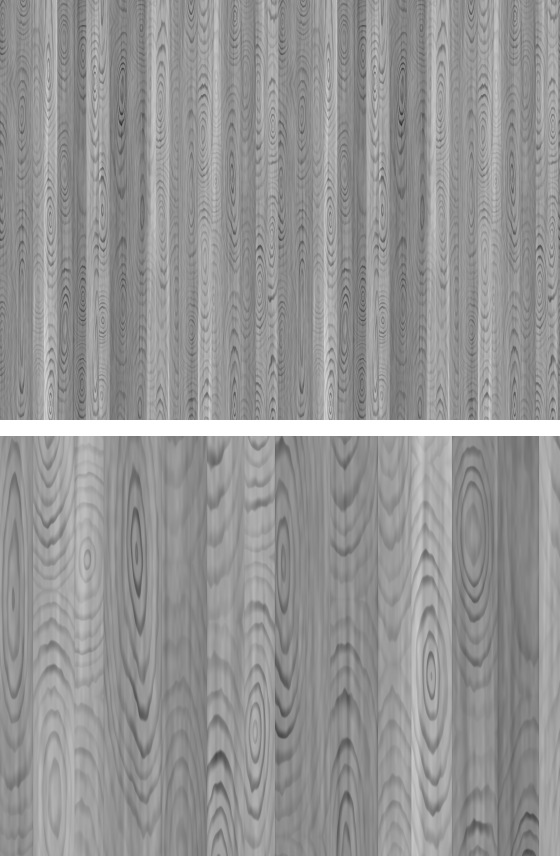
Top, the full canvas; bottom, a detail of the centre.
This texture is drawn by a Shadertoy shader. Its source:

```glsl
const float REPEATS_ACROSS = 2.0;   // repeats of the board sequence
const float BOARDS = 20.0;          // boards in one repeat, a multiple of four
const float EDGE_JITTER = 0.6;      // variation of board widths
const float DARK_EXTRA = 0.3;       // added width of the dark pairs
const float PAIR_CONTRAST = 0.6;    // dark and light pairs against random tone
const float RING_SPACING = 0.0042;  // distance between growth rings
const float RING_SLOPE = 0.18;      // tilt of the rings, sets arch length
const float RING_PERIOD = 0.8;      // height of one swing of the heart
const float RING_DARKNESS = 0.2;
const float HEART_WIDTH = 0.0095;   // half width of the arched figure
const float PLAIN_SHARE = 0.35;     // share of boards with faint figure
const float FIBRE_CONTRAST = 0.08;
const float PORE_CONTRAST = 0.045;
const float BAND_CONTRAST = 0.08;
const float VEIN_DARKNESS = 0.06;
const float STREAK_LIGHT = 0.13;
const float JOINT_WIDTH = 0.001;
const float JOINT_DARKNESS = 0.03;
const vec3 DARK_WOOD = vec3(0.525);
const vec3 LIGHT_WOOD = vec3(0.67);
const int SAMPLES = 3;              // antialiasing samples per axis

float hash(vec2 p) {
    return fract(sin(dot(p, vec2(12.9898, 78.233))) * 43758.5453);
}

float noise(vec2 p) {
    vec2 i = floor(p), f = fract(p);
    f = f * f * (3.0 - 2.0 * f);
    return mix(mix(hash(i), hash(i + vec2(1, 0)), f.x),
               mix(hash(i + vec2(0, 1)), hash(i + vec2(1, 1)), f.x), f.y);
}

// Left edge of a board, in board units
float boardEdge(float index) {
    float widen = DARK_EXTRA * step(abs(mod(index, 4.0) - 2.0), 0.5);
    return index + widen + EDGE_JITTER * (hash(vec2(mod(index, BOARDS), 3.0)) - 0.5);
}

// Dark late-wood lines: slices through a tilted cone of growth rings
float growthRings(vec2 p, float id, float width) {
    float heart = width * (0.5 + 0.6 * (hash(vec2(id, 11.0)) - 0.5));
    heart += 0.01 * (noise(vec2(p.y * 3.0, id * 5.0)) - 0.5);
    float across = p.x - heart;

    // Depth swings evenly to and fro, so arches keep their spacing
    float swing = p.y / RING_PERIOD + hash(vec2(id, 5.0));
    swing += 0.5 * noise(vec2(p.y * 2.5, id * 17.0));
    float sway = 4.0 * abs(fract(swing) - 0.5) - 1.0;
    float depth = 0.25 * RING_SLOPE * RING_PERIOD * sway;

    float radius = length(vec2(across, depth));
    float phase = radius / RING_SPACING + 0.9 * noise(vec2(radius * 130.0, id));
    phase += 0.6 * noise(vec2(p.x * 90.0 + id * 9.0, p.y * 8.0));
    phase += 0.25 * noise(vec2(p.x * 350.0, p.y * 60.0));
    float ring = fract(phase);
    float line = smoothstep(0.4, 0.82, ring) * (1.0 - smoothstep(0.86, 1.0, ring));

    // Arches show near the heart and fade where the swing turns back
    float strength = 0.4 + 0.9 * hash(vec2(floor(phase), id));
    float wear = 0.5 + 0.9 * noise(vec2(p.x * 40.0, p.y * 4.0) + id);
    float figure = exp(-pow(across / HEART_WIDTH, 2.0));
    figure *= 1.0 - 0.85 * smoothstep(0.55, 0.95, abs(sway));
    figure *= mix(0.15, 1.0, step(PLAIN_SHARE, hash(vec2(id, 23.0))));
    return line * strength * wear * mix(0.25, 1.0, figure);
}

vec3 wood(vec2 p, float aspect) {
    // Board that holds this point, within the repeated sequence
    float scale = REPEATS_ACROSS * BOARDS / aspect;
    float s = mod(p.x * scale, BOARDS);
    float index = floor(s);
    if (s < boardEdge(index)) index -= 1.0;
    else if (s >= boardEdge(index + 1.0)) index += 1.0;
    float id = mod(index, BOARDS);
    float width = (boardEdge(index + 1.0) - boardEdge(index)) / scale;
    vec2 q = vec2((s - boardEdge(index)) / scale, p.y);
    float shift = id * 37.0;

    // Boards alternate in dark and light pairs, with soft bands along the grain
    float pair = mod(floor(id / 2.0), 2.0);
    float tone = mix(hash(vec2(id, 7.0)), pair, PAIR_CONTRAST);
    float band = noise(vec2(q.x * 45.0 + shift, q.y * 1.1));
    vec3 color = mix(DARK_WOOD, LIGHT_WOOD, tone) + BAND_CONTRAST * (band - 0.5);

    // Pale streaks on light boards, thin dark veins on all
    float drift = 0.012 * noise(vec2(q.y * 2.5, id));
    float streak = noise(vec2((q.x + drift) * 130.0 + shift, q.y * 1.3));
    color += STREAK_LIGHT * tone * smoothstep(0.55, 0.9, streak);
    float vein = noise(vec2((q.x + drift) * 260.0 + shift, q.y * 2.0));
    color -= VEIN_DARKNESS * smoothstep(0.68, 0.95, vein);

    // Growth rings, fibres and pores
    color -= RING_DARKNESS * growthRings(q, id, width);
    color += FIBRE_CONTRAST * (noise(vec2(q.x * 400.0 + shift, q.y * 10.0)) - 0.5);
    color += PORE_CONTRAST * (noise(vec2(q.x * 560.0 + shift, q.y * 80.0)) - 0.5);

    // Shaded joint between boards
    float joint = min(q.x, width - q.x);
    return color - JOINT_DARKNESS * (1.0 - smoothstep(0.0, JOINT_WIDTH, joint));
}

void mainImage(out vec4 fragColor, in vec2 fragCoord) {
    float aspect = iResolution.x / iResolution.y;
    vec3 sum = vec3(0.0);
    for (int j = 0; j < SAMPLES; j++) {
        for (int i = 0; i < SAMPLES; i++) {
            vec2 offset = (vec2(i, j) + 0.5) / float(SAMPLES) - 0.5;
            sum += wood((fragCoord + offset) / iResolution.y, aspect);
        }
    }
    fragColor = vec4(sum / float(SAMPLES * SAMPLES), 1.0);
}
```
